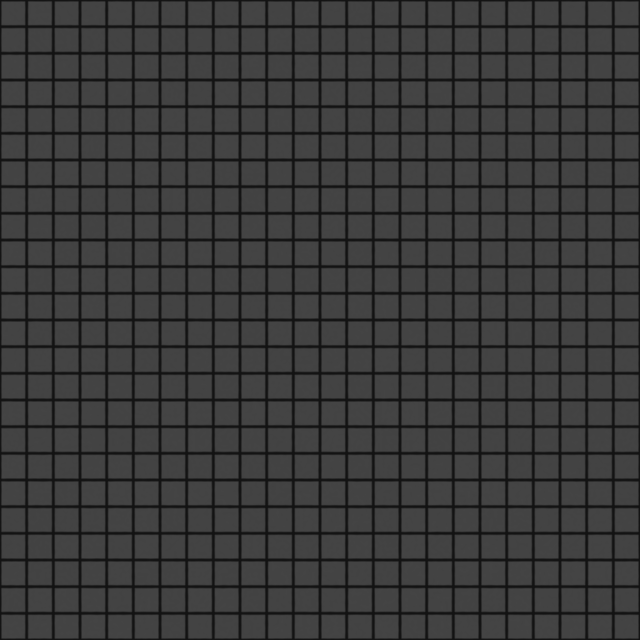
A WebGL 1 fragment shader for this pattern:

```glsl
precision highp float;

// Square dark grey mosaic tiles separated by narrow, near-black grout.
// Each repeat is a rounded-box distance field with a soft rim; wrapping
// gradient noise slightly wears the edges and mottles the tile faces.

uniform vec2 u_resolution;

const float TILE_COUNT = 24.0;      // repeats across and down
const float GROUT_HALF = 0.053;     // half the grout width, in tile units
const float CORNER_RADIUS = 0.035;
const float RIM_SOFTNESS = 0.043;
const float EDGE_WEAR = 0.008;
const float WEAR_CELLS = 96.0;      // noise cells across the canvas
const float MOTTLE_CELLS = 144.0;
const float MOTTLE_AMOUNT = 0.006;
const float TILE_VARIATION = 0.006;
const vec3 FACE_COLOR = vec3(0.263);
const vec3 GROUT_COLOR = vec3(0.075);

float hash(vec2 p) {
  vec3 q = fract(vec3(p.xyx) * 0.1031);
  q += dot(q, q.yzx + 33.33);
  return fract((q.x + q.y) * q.z);
}

// Dot product of a lattice gradient with the offset from its corner.
float cornerGradient(vec2 cell, vec2 offset, float period) {
  float angle = 6.28319 * hash(mod(cell, period));
  return dot(vec2(cos(angle), sin(angle)), offset);
}

// Gradient noise that repeats after a whole number of cells.
float gradientNoise(vec2 p, float period) {
  vec2 cell = floor(p);
  vec2 f = fract(p);
  vec2 blend = f * f * f * (f * (f * 6.0 - 15.0) + 10.0);
  vec2 e = vec2(1.0, 0.0);
  float bottom = mix(cornerGradient(cell, f, period),
                     cornerGradient(cell + e.xy, f - e.xy, period), blend.x);
  float top = mix(cornerGradient(cell + e.yx, f - e.yx, period),
                  cornerGradient(cell + e.xx, f - e.xx, period), blend.x);
  return mix(bottom, top, blend.y);
}

float roundedBox(vec2 p, float halfSize, float radius) {
  vec2 q = abs(p) - halfSize + radius;
  return length(max(q, 0.0)) + min(max(q.x, q.y), 0.0) - radius;
}

void main() {
  vec2 uv = gl_FragCoord.xy / u_resolution;
  vec2 grid = uv * TILE_COUNT;
  vec2 tileId = mod(floor(grid), TILE_COUNT);
  vec2 local = fract(grid) - 0.5;

  // Tile outline with slight wear, never sharper than a pixel.
  float edge = roundedBox(local, 0.5 - GROUT_HALF, CORNER_RADIUS);
  edge += EDGE_WEAR * gradientNoise(uv * WEAR_CELLS, WEAR_CELLS);
  float pixel = TILE_COUNT / min(u_resolution.x, u_resolution.y);
  float softness = max(RIM_SOFTNESS, 0.75 * pixel);
  float face = 1.0 - smoothstep(-softness, softness, edge);

  // Faint differences between tiles and across their faces.
  float shade = TILE_VARIATION * (hash(tileId + 7.0) - 0.5);
  shade += MOTTLE_AMOUNT * gradientNoise(uv * MOTTLE_CELLS, MOTTLE_CELLS);

  gl_FragColor = vec4(mix(GROUT_COLOR, FACE_COLOR + shade, face), 1.0);
}
```
